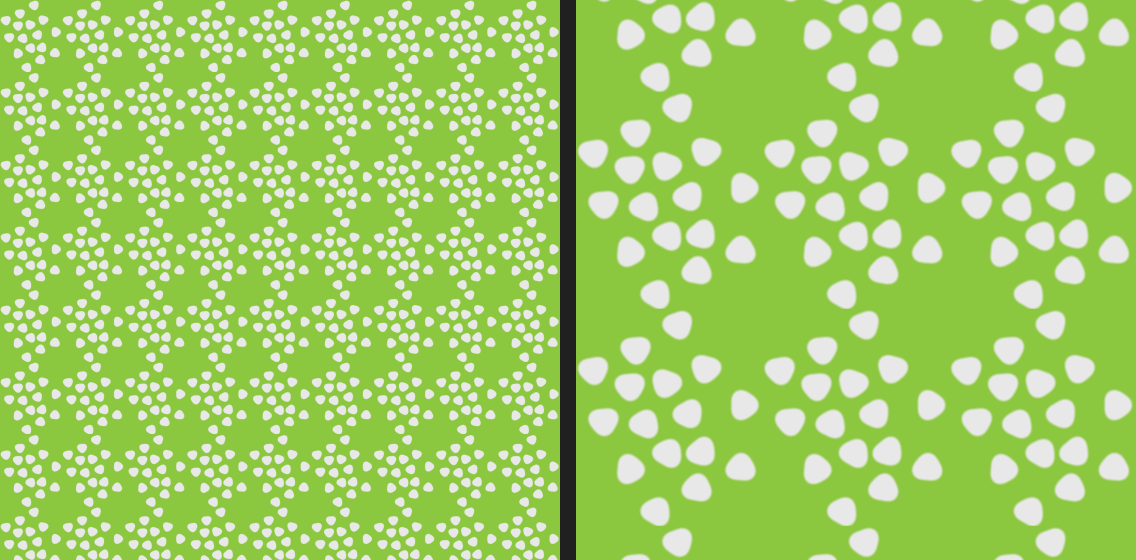
Left, the full canvas; right, a detail of the centre.
A WebGL 2 fragment shader for this pattern:

```glsl
#version 300 es
precision highp float;
// Pale rounded pebbles scattered on green, nine clusters across.
// Each cell repeats one cluster of sixteen pebbles, drawn as polar
// distance fields that are nearly triangular and slightly squashed.

uniform vec2 u_resolution;
out vec4 fragColor;

// Pebble centres within a 128 by 149 cell, measured from its top left.
const vec2 CENTRES[16] = vec2[16](
  vec2(70, 11), vec2(41, 28), vec2(12, 42), vec2(37, 53),
  vec2(62, 51), vec2(89, 41), vec2(19, 77), vec2(47, 79),
  vec2(77, 72), vec2(115, 66), vec2(37, 110), vec2(63, 99),
  vec2(86, 98), vec2(83, 123), vec2(113, 109), vec2(55, 139));

// Direction of each pebble's tip, in degrees anticlockwise from right.
const float TIP_ANGLES[16] = float[16](
  -70., -85., -80., -85., -110., -105., -85., 65.,
  -60., 0., -5., 60., -50., 80., 85., 60.);

// Approximate signed distance to a pebble with its tip at tipAngle.
float pebbleDistance(vec2 p, float tipAngle) {
  float a = atan(p.y, p.x + 1e-5) - tipAngle;
  return length(p) - (9.7 + 0.85 * cos(3.0 * a) - 0.35 * cos(2.0 * a));
}

void main() {
  // The canvas spans 1152 units, with y running down from the top.
  vec2 uv = gl_FragCoord.xy / u_resolution;
  vec2 cell = mod(vec2(uv.x, 1.0 - uv.y) * 1152.0, vec2(128.0, 148.95));

  // Nearest pebble in the cluster.
  float dist = 1e3;
  for (int i = 0; i < 16; i++) {
    vec2 offset = (cell - CENTRES[i]) * vec2(1.0, -1.0);
    dist = min(dist, pebbleDistance(offset, radians(TIP_ANGLES[i])));
  }

  // Soft edge, never narrower than a pixel.
  float edge = max(1.3, 0.75 * 1152.0 / min(u_resolution.x, u_resolution.y));
  float coverage = 1.0 - smoothstep(-edge, edge, dist);

  vec3 green = vec3(0.55, 0.78, 0.25);
  vec3 paleGrey = vec3(0.91);
  fragColor = vec4(mix(green, paleGrey, coverage), 1.0);
}
```
